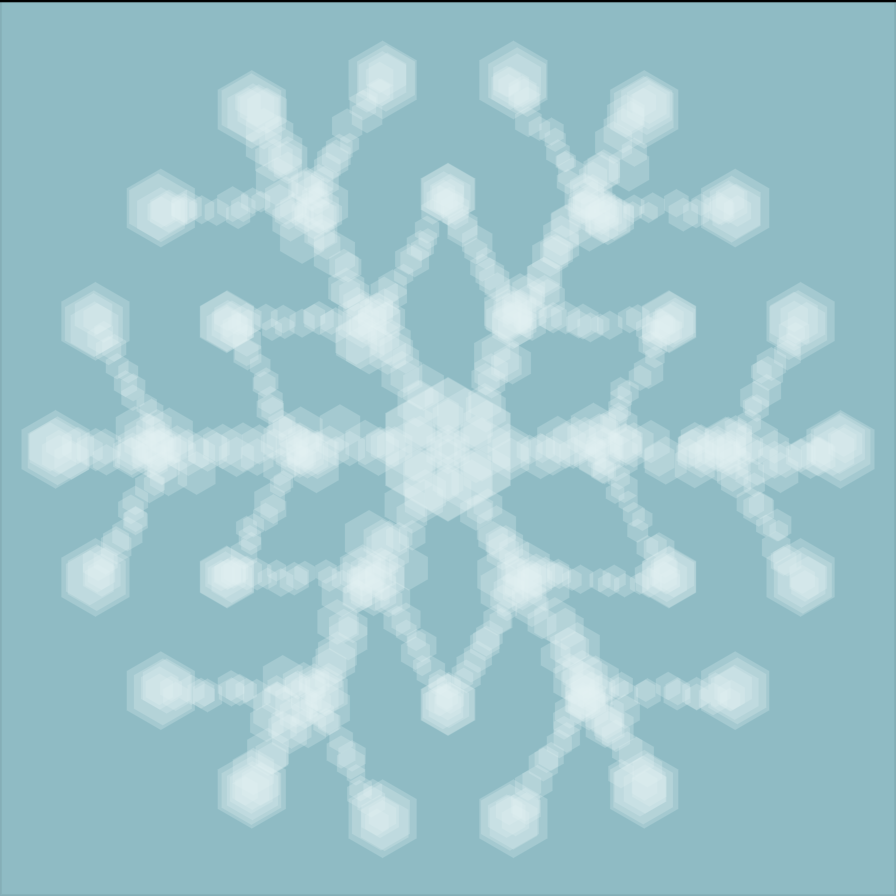
Reproduce this background procedurally as a WebGL 2 fragment shader.

```glsl
#version 300 es
precision highp float;
// A pale snowflake on flat teal, built from many translucent hexagons.
// Six arms share one plan of chains and clusters; every hexagon multiplies
// the remaining transmittance of the teal, so overlaps grow lighter.

uniform vec2 u_resolution;
out vec4 fragColor;

const float PI = 3.14159265;
const float VEIL = 0.25;
const vec3 TEAL = vec3(0.56, 0.735, 0.77);
const vec3 FROST = vec3(0.89, 0.945, 0.95);

vec2 hash2(float n) {
    vec3 h = fract(vec3(n) * vec3(0.1031, 0.1130, 0.0973));
    h += dot(h, h.yzx + 33.33);
    return fract((h.xx + h.yz) * h.zy);
}

// Random offset inside a unit disc
vec2 scatter(float seed) {
    vec2 h = hash2(seed);
    float angle = 2.0 * PI * h.x;
    return sqrt(h.y) * vec2(cos(angle), sin(angle));
}

vec2 polar(float radius, float angle) {
    return radius * vec2(cos(angle), sin(angle));
}

vec2 rotate(vec2 p, float angle) {
    float c = cos(angle), s = sin(angle);
    return vec2(c * p.x + s * p.y, c * p.y - s * p.x);
}

// Distance to a hexagon with upright sides, sized by its apothem
float hexDistance(vec2 p, float apothem) {
    p = abs(p);
    return max(p.x, dot(p, vec2(0.5, 0.8660))) - apothem;
}

// Transmittance of one translucent hexagon
float hexVeil(vec2 p, float apothem, float aa) {
    return 1.0 - VEIL * (1.0 - smoothstep(-aa, aa, hexDistance(p, apothem)));
}

// Jittered hexagons strung from a to b
float chain(vec2 p, vec2 a, vec2 b, int count, float size, float jitter, float seed, float aa) {
    float light = 1.0;
    for (int i = 0; i < count; i++) {
        float id = seed + float(i) * 1.37;
        vec2 center = mix(a, b, (float(i) + 0.5) / float(count)) + jitter * scatter(id);
        light *= hexVeil(p - center, size * mix(0.7, 1.2, hash2(id + 71.3).x), aa);
    }
    return light;
}

// Nested hexagons shrinking towards a bright heart
float cluster(vec2 p, vec2 center, int count, float size, float jitter, float seed, float aa) {
    float light = 1.0;
    for (int i = 0; i < count; i++) {
        float t = float(i) / float(count);
        vec2 offset = jitter * min(1.0, 2.0 * t) * scatter(seed + float(i) * 2.11);
        light *= hexVeil(p - center - offset, size * (1.0 - 0.75 * t), aa);
    }
    return light;
}

// Side branch leaving the spine at 60 degrees, ending in a cluster
float branch(vec2 p, float root, float tipSize, int tipLayers, float seed, float aa) {
    vec2 base = vec2(root, 0.0);
    vec2 tip = base + polar(0.165, PI / 3.0);
    float light = chain(p, base, tip, 15, 0.0145, 0.010, seed, aa);
    return light * cluster(p, tip, tipLayers, tipSize, 0.011, seed + 40.0, aa);
}

// One arm along +x, with two knots and two pairs of branches
float arm(vec2 p, float seed, float aa) {
    float light = chain(p, vec2(0.05, 0.0), vec2(0.43, 0.0), 36, 0.020, 0.015, seed, aa);
    light *= chain(p, vec2(0.13, 0.0), vec2(0.19, 0.0), 8, 0.023, 0.030, seed + 61.0, aa);
    light *= chain(p, vec2(0.29, 0.0), vec2(0.36, 0.0), 10, 0.022, 0.033, seed + 83.0, aa);
    light *= cluster(p, vec2(0.438, 0.0), 6, 0.038, 0.009, seed + 107.0, aa);
    for (int i = 0; i < 2; i++) {
        float side = float(i);
        vec2 q = vec2(p.x, p.y * (1.0 - 2.0 * side));
        light *= branch(q, 0.164, 0.030, 3, seed + 131.0 + 97.0 * side, aa);
        light *= branch(q, 0.311, 0.038, 5, seed + 347.0 + 97.0 * side, aa);
    }
    // This arm's share of the central rosette
    light *= hexVeil(p - vec2(0.038, 0.0), 0.031, aa);
    light *= hexVeil(p - polar(0.050, PI / 6.0), 0.026, aa);
    return light * hexVeil(p - polar(0.036, PI / 6.0), 0.017, aa);
}

void main() {
    float scale = min(u_resolution.x, u_resolution.y);
    vec2 p = (gl_FragCoord.xy - 0.5 * u_resolution) / scale + vec2(0.0, 0.0015);
    float aa = 0.75 / scale;

    // Six arms, skipping those far from this point
    float light = hexVeil(p, 0.070, aa) * cluster(p, vec2(0.0), 4, 0.024, 0.0, 0.0, aa);
    for (int i = 0; i < 6; i++) {
        vec2 q = rotate(p, float(i) * PI / 3.0);
        if (q.x > -0.08 && abs(q.y) < 0.2) light *= arm(q, 11.0 + 613.0 * float(i), aa);
    }
    vec3 color = mix(FROST, TEAL, light);

    // Faint frame and dark strip along the top
    vec2 uv = gl_FragCoord.xy / u_resolution;
    vec2 margin = min(uv, 1.0 - uv);
    color *= 1.0 - 0.07 * (1.0 - smoothstep(0.001, 0.003, min(margin.x, margin.y)));
    color *= 1.0 - smoothstep(0.9965, 0.9985, uv.y);
    fragColor = vec4(color, 1.0);
}
```
